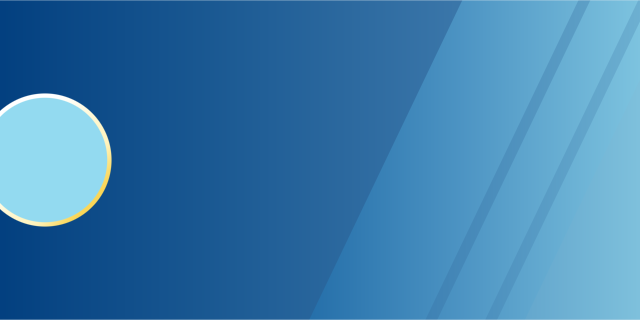
Reproduce this background procedurally as a WebGL 2 fragment shader.

```glsl
#version 300 es
precision highp float;
// A blue banner: a dark left-to-right gradient, a lighter slanted panel with
// translucent diagonal stripes, and a pale disc with a white-to-gold rim.
// Slanted edges are half-planes in a sheared coordinate; the disc is a distance field.

#define SLANT 0.479
#define PANEL_EDGE 0.966
#define STRIPE_START 1.329
#define STRIPE_STEP 0.187
#define STRIPE_WIDTH 0.037
#define FAR_EDGE 1.640
#define DISC_CENTER vec2(0.1406, 0.5)
#define DISC_RADIUS 0.208
#define RIM_WIDTH 0.0135
#define HAIRLINE 0.0026

uniform vec2 u_resolution;
out vec4 fragColor;

// Antialiased coverage of the region where d is negative.
float cover(float d, float soft) {
    return 1.0 - smoothstep(-soft, soft, d);
}

// Gradient across the width, with a middle stop.
vec3 threeStops(vec3 a, vec3 b, vec3 c, float stop, float t) {
    vec3 lower = mix(a, b, clamp(t / stop, 0.0, 1.0));
    return mix(lower, c, clamp((t - stop) / (1.0 - stop), 0.0, 1.0));
}

vec3 backdrop(float x) {
    return threeStops(vec3(0.010, 0.250, 0.500), vec3(0.105, 0.350, 0.575),
                      vec3(0.230, 0.465, 0.665), 0.47, x / 1.44);
}

vec3 panel(float x) {
    return threeStops(vec3(0.145, 0.435, 0.665), vec3(0.300, 0.580, 0.765),
                      vec3(0.490, 0.765, 0.875), 0.46, (x - 0.966) / 1.034);
}

// Rim colour turns from white to gold towards the lower right.
vec3 rimColor(vec2 offset) {
    float t = dot(offset / DISC_RADIUS, normalize(vec2(1.0, -0.9)));
    vec3 cream = mix(vec3(1.0), vec3(1.0, 0.96, 0.76), smoothstep(-0.6, 0.5, t));
    return mix(cream, vec3(0.98, 0.84, 0.34), smoothstep(0.45, 0.98, t));
}

void main() {
    // Height is one unit; x is scaled so the width is always two.
    vec2 p = gl_FragCoord.xy / u_resolution * vec2(2.0, 1.0);
    float soft = 0.75 / u_resolution.y;
    float slantX = p.x - SLANT * p.y;

    // Gradient and slanted panel
    vec3 color = mix(backdrop(p.x), panel(p.x), cover(PANEL_EDGE - slantX, soft));

    // Two translucent stripes, the second fainter
    for (int i = 0; i < 2; i++) {
        float center = STRIPE_START + float(i) * STRIPE_STEP + 0.5 * STRIPE_WIDTH;
        float stripe = cover(abs(slantX - center) - 0.5 * STRIPE_WIDTH, soft);
        color = mix(color, vec3(0.20, 0.42, 0.62), stripe * (0.30 - 0.08 * float(i)));
    }

    // Faint veil in the far right corner
    float veil = cover(FAR_EDGE - slantX, soft);
    color = mix(color, vec3(0.52, 0.70, 0.80), 0.16 * veil);

    // Disc and rim
    vec2 offset = p - DISC_CENTER;
    float dist = length(offset) - DISC_RADIUS;
    color = mix(color, rimColor(offset), cover(dist, soft));
    color = mix(color, vec3(0.575, 0.855, 0.940), cover(dist + RIM_WIDTH, soft));

    // Pale hairlines along the top and bottom
    float border = cover(min(p.y, 1.0 - p.y) - HAIRLINE, soft);
    color = mix(color, vec3(0.85, 0.90, 0.93), 0.35 * border);

    fragColor = vec4(color, 1.0);
}
```
